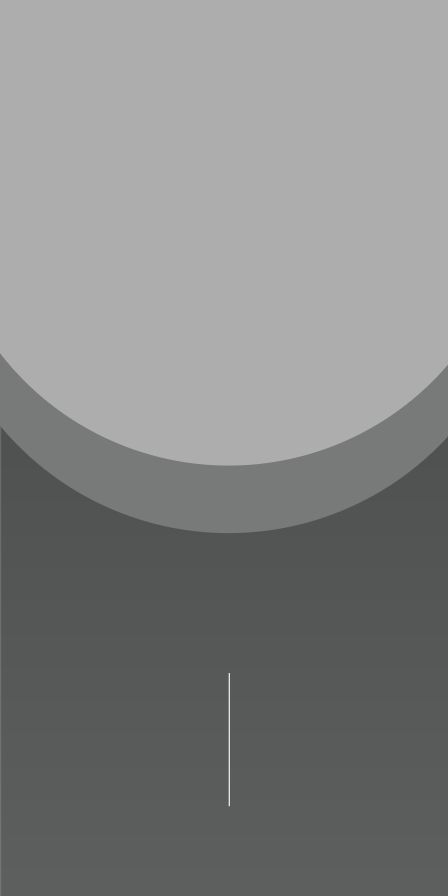
Write a Shadertoy shader that draws this background.

```glsl
// Two large overlapping discs hang from the top above a softly graded dark
// ground, with one thin upright line below them. Discs and line are distance
// functions, blended with edges one pixel wide. Lengths are in canvas heights.

const vec2  UPPER_CENTER = vec2(0.2552, 0.8027);
const float UPPER_RADIUS = 0.3223;
const vec2  LOWER_CENTER = vec2(0.2552, 0.7365);
const float LOWER_RADIUS = 0.3315;

const vec2 LINE_CENTER    = vec2(0.2559, 0.1745);
const vec2 LINE_HALF_SIZE = vec2(0.00065, 0.0742);

const float GROUND_TOP     = 0.52;   // height where the ground is darkest
const float RIM_WIDTH      = 0.0013; // faint light rim on the left side
const float RIM_STRENGTH   = 0.15;

const vec3 UPPER_COLOR       = vec3(0.680, 0.680, 0.680);
const vec3 LOWER_COLOR       = vec3(0.470, 0.480, 0.474);
const vec3 GROUND_DARK_COLOR = vec3(0.310, 0.319, 0.314);
const vec3 GROUND_PALE_COLOR = vec3(0.366, 0.374, 0.370);
const vec3 LINE_COLOR        = vec3(0.97);

float discDistance(vec2 p, vec2 center, float radius) {
    return length(p - center) - radius;
}

float boxDistance(vec2 p, vec2 center, vec2 halfSize) {
    vec2 d = abs(p - center) - halfSize;
    return max(d.x, d.y);
}

// Share of a pixel covered by a shape at the given signed distance
float coverage(float dist, float pixel) {
    return clamp(0.5 - dist / pixel, 0.0, 1.0);
}

void mainImage(out vec4 fragColor, in vec2 fragCoord) {
    float pixel = 1.0 / iResolution.y;
    vec2 p = fragCoord * pixel;

    // Ground, paler toward the bottom
    vec3 color = mix(GROUND_PALE_COLOR, GROUND_DARK_COLOR,
                     clamp(p.y / GROUND_TOP, 0.0, 1.0));
    color = mix(color, LINE_COLOR, RIM_STRENGTH * coverage(p.x - RIM_WIDTH, pixel));

    // Discs, back to front
    float lowerDisc = discDistance(p, LOWER_CENTER, LOWER_RADIUS);
    float upperDisc = discDistance(p, UPPER_CENTER, UPPER_RADIUS);
    color = mix(color, LOWER_COLOR, coverage(lowerDisc, pixel));
    color = mix(color, UPPER_COLOR, coverage(upperDisc, pixel));

    // Thin upright line
    float line = boxDistance(p, LINE_CENTER, LINE_HALF_SIZE);
    color = mix(color, LINE_COLOR, coverage(line, pixel));

    fragColor = vec4(color, 1.0);
}
```
